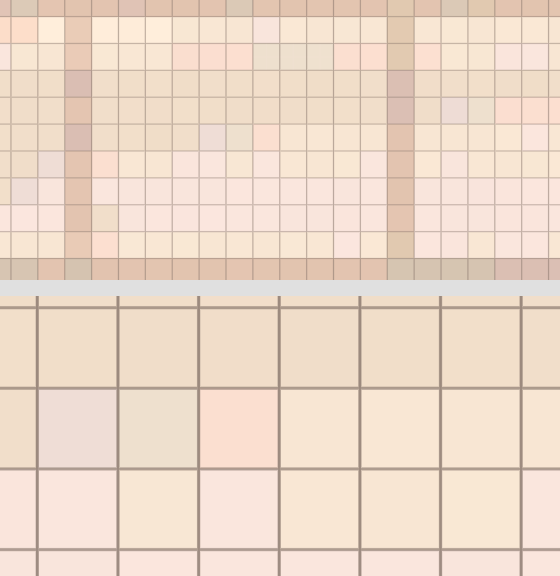
Top: the whole. Bottom: its middle third, enlarged.
This pattern is drawn by a Shadertoy shader. Its source:

```glsl
// Pale ceramic tile wall with darker border bands and thin grout lines
#define TILE 0.0960
#define ORIGIN vec2(0.0391, 0.0768)
#define BLOCK vec2(12.0, 10.0)
#define GROUT_WIDTH 0.0036
#define GROUT_COLOR vec3(0.53, 0.46, 0.42)
#define CREAM vec3(0.975, 0.905, 0.830)
#define PINK vec3(0.980, 0.900, 0.865)
#define BEIGE vec3(0.945, 0.870, 0.790)
#define PEACH vec3(0.985, 0.873, 0.815)
#define MAUVE vec3(0.935, 0.865, 0.835)
#define GRAY vec3(0.935, 0.880, 0.810)
#define BAND vec3(0.890, 0.770, 0.690)

float hash(vec2 p) {
    vec3 q = fract(vec3(p.xyx) * 0.1031);
    q += dot(q, q.yzx + 33.33);
    return fract((q.x + q.y) * q.z);
}

// Glaze of the light tiles: each row has its own mix
vec3 fieldGlaze(vec2 id) {
    float c = id.x, r = id.y, h = hash(id + 17.0);
    float pinkChance = 0.12 + 0.9 * exp(-pow(abs(r - 1.6) / 1.4, 4.0));
    if (r < 0.5) pinkChance = c > 14.0 ? 0.75 : 0.03;
    vec3 glaze = h < pinkChance ? PINK : CREAM;

    // Beige area with a stepped edge of mixed tiles
    float edge = max(r - 2.0, 9.0 * r - 29.0);
    if (r > 1.5 && r < 6.5) {
        float d = c - edge;
        if (d < -0.5) glaze = BEIGE;
        else if (d < 0.5) glaze = MAUVE;
        else if (r > 3.5 && d < 1.5) glaze = GRAY;
        else if (r > 3.5 && (d < 2.5 || r > 4.5)) glaze = PEACH;
    }
    // Peach run around a gray patch
    if (r == 7.0) {
        if (abs(c - 10.5) < 5.0) glaze = PEACH;
        if (abs(c - 10.0) < 1.5) glaze = GRAY;
    }
    // Warm, brighter corner
    if (r == 8.0 && c < 6.0)
        glaze = c < 0.5 ? vec3(0.99, 0.87, 0.79) : CREAM + 0.025;
    // Odd tiles beside the first upright band
    if (c == 3.0 && r < 3.5 && r != 2.0) glaze = r == 1.0 ? BEIGE : PEACH;
    return glaze;
}

// Glaze of the darker bands: mostly tan, with gray, mauve and ochre tiles
vec3 bandGlaze(vec2 id) {
    float h = hash(id + 5.0);
    vec3 gray = vec3(0.840, 0.770, 0.695);
    vec3 mauve = vec3(0.860, 0.750, 0.705);
    vec3 glaze = BAND;
    if (h > 0.88) glaze = vec3(0.885, 0.790, 0.690);
    else if (h > 0.76) glaze = mix(mauve, BAND, 0.3) + 0.01;
    if (id.y < 0.0) {
        glaze = BAND;
        if (id.x > 13.5) glaze = id.x < 17.5 ? gray : mauve;
        if (id.x < 2.5 && id.x != 1.0) glaze = gray;
    } else if (id.y == 9.0) {
        if (mod(id.x, 8.0) == 0.0) glaze = gray + 0.02;
    } else {
        float late = step(8.0, id.x);
        if (id.y == 6.0 || id.y == 4.0 + late) glaze = mauve;
        else if (id.y < 0.5 || id.y > 6.5)
            glaze = mix(BAND + 0.025, vec3(0.885, 0.790, 0.690), late);
        else glaze = BAND;
    }
    return glaze;
}

// Antialiased coverage of a line; d, width and px share one unit
float lineCover(float d, float width, float px) {
    return clamp(0.5 + (0.5 * width - d) / px, 0.0, 1.0) * min(1.0, width / px);
}

void mainImage(out vec4 fragColor, in vec2 fragCoord) {
    vec2 grid = (fragCoord / iResolution.y - ORIGIN) / TILE;
    vec2 id = floor(grid), cell = fract(grid);
    float px = 1.3 / (iResolution.y * TILE);

    // Tile color, with a slight shift of tone per tile
    vec2 place = mod(id - vec2(2.0, 9.0), BLOCK);
    bool isBand = place.x < 0.5 || place.y < 0.5;
    vec3 color = isBand ? bandGlaze(id) : fieldGlaze(id);
    color += 0.008 * (hash(id + 41.0) - 0.5);

    // Faint pale scratches on the gray patch
    float patchMask = step(abs(id.x - 10.0), 1.5) * step(abs(id.y - 7.0), 0.5);
    vec2 mid = abs(cell - 0.5);
    float scratch = lineCover(min(mid.x, mid.y), 0.03, px);
    color = mix(color, PINK, 0.35 * scratch * patchMask);

    // Grout, a little stronger on the uprights
    vec2 d = min(cell, 1.0 - cell);
    float width = GROUT_WIDTH / TILE;
    float upright = 0.80 * lineCover(d.x, width, px);
    float level = 0.66 * lineCover(d.y, width, px);
    color = mix(color, GROUT_COLOR, max(upright, level));
    fragColor = vec4(color, 1.0);
}
```
